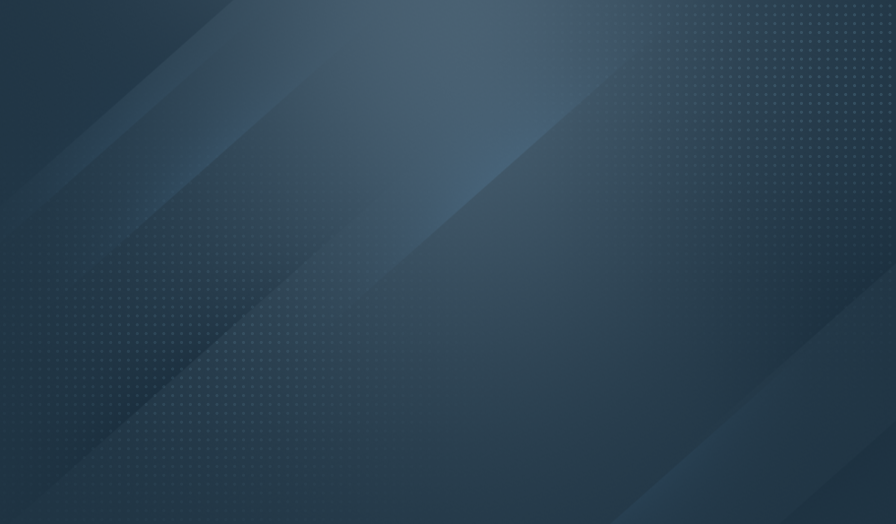
A Shadertoy shader for this background:

```glsl
// A slate-blue backdrop with a broad glow from the top, crossed by diagonal facets.
// Each facet has one crisp edge and fades away from it; two soft patches
// of halftone dots and a faint layered-sine grain finish the surface.

const vec3 SLATE_DARK = vec3(0.122, 0.203, 0.263);
const vec3 GLOW_TINT = vec3(0.165, 0.175, 0.183);
const vec3 STEEL_LIGHT = vec3(0.025, 0.046, 0.064);
const vec3 SHADE = vec3(0.038, 0.042, 0.043);
const vec3 DOT_TINT = vec3(0.065, 0.090, 0.098);
const vec2 SLOPE = vec2(0.749, 0.663);
const float DOT_PITCH = 0.0169;

// Elliptical Gaussian falloff around a centre
float softSpot(vec2 p, vec2 centre, vec2 radius) {
    vec2 q = (p - centre) / radius;
    return exp(-dot(q, q));
}

// Diagonal edge: side +1 fills up-left, -1 fills down-right
float facet(vec2 p, vec2 anchor, float side, float depth, float reach, float blur) {
    vec2 q = p - anchor;
    float along = dot(q, SLOPE) / reach;
    float across = side * dot(q, vec2(-SLOPE.y, SLOPE.x));
    float edge = smoothstep(-blur, blur, across);
    return edge * exp(-max(across, 0.0) / depth - along * along);
}

// Regular grid of small round dots
float dotGrid(vec2 p, float pitch, float radius, float blur) {
    vec2 cell = (fract(p / pitch) - 0.5) * pitch;
    return 1.0 - smoothstep(radius - blur, radius + blur, length(cell));
}

// Fine grain from rotated sine layers
float grain(vec2 p) {
    float sum = 0.0;
    vec2 q = p * 310.0;
    for (int i = 0; i < 4; i++) {
        sum += sin(q.x + 1.7 * sin(q.y)) * sin(q.y + 1.3);
        q = mat2(0.8, 0.6, -0.6, 0.8) * q * 1.37;
    }
    return sum * 0.25;
}

void mainImage(out vec4 fragColor, in vec2 fragCoord) {
    vec2 p = fragCoord / iResolution.y;
    float pixel = 1.0 / iResolution.y;
    float blur = max(pixel, 0.002);

    // Broad glow over the dark base
    vec3 color = SLATE_DARK + GLOW_TINT * softSpot(p, vec2(0.87, 1.02), vec2(0.55, 0.75));

    // Lit facets
    float light = facet(p, vec2(0.95, 0.665), 1.0, 0.11, 0.25, blur);
    light += 0.85 * facet(p, vec2(0.39, 0.678), 1.0, 0.07, 0.23, blur);
    light += 0.55 * facet(p, vec2(0.222, 0.733), 1.0, 0.07, 0.22, blur);
    light += 0.55 * facet(p, vec2(1.23, 0.058), -1.0, 0.07, 0.28, blur);
    color += STEEL_LIGHT * light;

    // Shaded facets
    float shade = 0.95 * facet(p, vec2(0.33, 0.898), 1.0, 0.16, 0.32, blur);
    shade += 0.90 * facet(p, vec2(0.36, 0.303), 1.0, 0.11, 0.32, blur);
    shade += 0.60 * facet(p, vec2(1.62, 0.418), 1.0, 0.24, 0.25, blur);
    shade += 0.35 * facet(p, vec2(1.60, 0.100), -1.0, 0.12, 0.30, blur);
    color -= SHADE * shade;

    // Halftone patches at lower left and upper right
    float patches = 0.75 * softSpot(p, vec2(0.36, 0.33), vec2(0.33, 0.27));
    patches += softSpot(p, vec2(1.62, 0.87), vec2(0.36, 0.34));
    color += DOT_TINT * patches * dotGrid(p, DOT_PITCH, 0.0029, 0.6 * pixel);

    color += 0.004 * grain(p);
    fragColor = vec4(clamp(color, 0.0, 1.0), 1.0);
}
```
